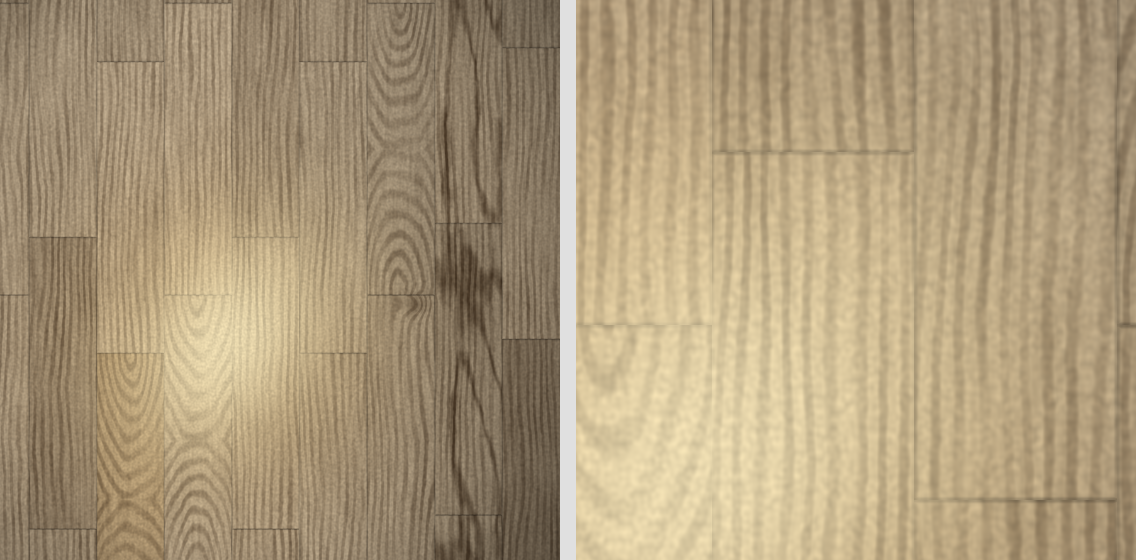
Left: the whole. Right: its middle third, enlarged.
Write a three.js fragment shader that draws this texture.

```glsl
// Oak strip floor: nine staggered columns of planks with warped growth rings,
// pores and dark veins, lit by a soft slanted pool of warm light.
// Each plank hashes its own tone and ring centre; rings are a distance field.
varying vec2 vUv;

vec2 hash2(vec2 p) {
  p = vec2(dot(p, vec2(127.1, 311.7)), dot(p, vec2(269.5, 183.3)));
  return fract(sin(p) * 43758.5) * 2.0 - 1.0;
}

float gradientNoise(vec2 p) {
  vec2 i = floor(p), f = fract(p);
  vec2 w = f * f * f * (f * (f * 6.0 - 15.0) + 10.0);
  vec2 e = vec2(0.0, 1.0);
  float a = dot(hash2(i), f);
  float b = dot(hash2(i + e.yx), f - e.yx);
  float c = dot(hash2(i + e.xy), f - e.xy);
  float d = dot(hash2(i + e.yy), f - e.yy);
  return mix(mix(a, b, w.x), mix(c, d, w.x), w.y);
}

// 1 on the plank at the given column and row, 0 elsewhere
float onPlank(vec2 id, float column, float row) {
  return 1.0 - step(0.5, distance(id, vec2(column, row)));
}

void main() {
  vec2 p = vUv;

  // Plank layout: joints step down the floor in groups of three columns
  float across = (p.x - 0.052) / 0.1207 + 1.0;
  float column = floor(across);
  float u = fract(across);
  float group = mod(column, 3.0);
  float start = group < 0.5 ? 0.006 : (group < 1.5 ? 0.424 : 0.11);
  start -= 0.025 * step(6.5, column);
  float down = (1.0 - p.y - start) / 0.521;
  float v = fract(down);
  vec2 id = vec2(column, floor(down));
  vec2 rnd = hash2(id + 3.7);

  // Plank kinds: arched figure, dark stain, heavy veins
  float figured = onPlank(id, 6.0, 0.0) + onPlank(id, 3.0, 1.0) + onPlank(id, 2.0, 1.0);
  float stained = onPlank(id, 1.0, 0.0) + onPlank(id, 8.0, 1.0);
  float veined = 1.0 - step(0.5, abs(column - 7.0));

  // Growth rings: centred on figured planks, far to one side on straight ones
  vec2 shift = id * 17.3;
  float side = (rnd.x < 0.0 ? -1.0 : 1.0) * (1.0 + abs(rnd.y));
  float dx = (u - 0.5 + side * (1.0 - figured)) * 0.1207;
  float fromEnd = 0.5 - abs(v - 0.5);
  float knot = exp(-dot((p - vec2(0.742, 0.457)) * vec2(38.0, 48.0),
                        (p - vec2(0.742, 0.457)) * vec2(38.0, 48.0)));
  float ring = length(vec2(dx * 74.0, fromEnd * mix(7.0, 15.0, figured)));
  ring += 1.5 * gradientNoise(p * vec2(11.0, 3.0) + shift);
  ring += 0.5 * gradientNoise(p * vec2(36.0, 9.0) + shift);
  ring += 0.12 * gradientNoise(p * vec2(90.0, 70.0)) + 1.6 * knot;
  float grain = smoothstep(0.25, 1.0, 0.5 + 0.5 * sin(6.2832 * ring));
  grain *= 0.62 + 0.9 * gradientNoise(p * vec2(24.0, 5.0) + shift.yx);

  // Fine fibres, small pores and broad tone changes
  float fibre = gradientNoise(p * vec2(170.0, 14.0) + shift);
  float pores = gradientNoise(p * vec2(150.0, 115.0));
  float speckle = gradientNoise(p * vec2(230.0, 210.0) + 40.0);
  float cloud = gradientNoise(p * vec2(9.0, 3.0) + shift + 8.0);

  // Long dark veins, strongest in one column
  float path = gradientNoise(vec2(p.x * 19.0 + p.y * 2.5, p.y * 4.0) + 21.0);
  path += 0.12 * gradientNoise(p * vec2(80.0, 25.0));
  float vein = (1.0 - smoothstep(0.0, 0.13, abs(path))) * (0.06 + 0.5 * veined);

  // Wood colour
  float shade = 0.5 * grain + 0.28 * fibre + 0.2 * pores + 0.16 * cloud;
  shade += vein + 0.45 * knot + 0.24 * stained + 0.08 * rnd.y;
  vec3 wood = mix(vec3(0.65, 0.58, 0.48), vec3(0.33, 0.26, 0.185), clamp(shade, -0.2, 1.1));
  wood *= 1.0 + 0.06 * rnd.x + 0.13 * speckle;
  wood *= mix(vec3(1.0), vec3(1.02, 0.96, 0.84), 0.7 * onPlank(id, 2.0, 1.0));

  // Seams between columns and butt joints at plank ends
  float seam = 1.0 - smoothstep(0.0004, 0.0026, min(u, 1.0 - u) * 0.1207);
  float joint = 1.0 - smoothstep(0.0004, 0.0026, min(v, 1.0 - v) * 0.521);
  seam *= 0.55 + 0.6 * gradientNoise(vec2(column * 5.3, p.y * 14.0));
  wood *= 1.0 - 0.28 * max(seam, joint * 0.8);

  // Falloff towards the right side and the corners
  wood *= 1.0 - 0.13 * smoothstep(0.55, 1.0, p.x);
  wood *= 1.0 - 0.22 * smoothstep(0.45, 0.8, distance(p, vec2(0.45, 0.5)));

  // Slanted light pool that washes out the grain, with a golden rim
  vec2 q = p - vec2(0.405, 0.39);
  float along = dot(q, vec2(0.64, 0.77));
  float over = dot(q, vec2(-0.77, 0.64));
  float glow = exp(-along * along / 0.044 - over * over / 0.024);
  float halo = exp(-dot(q, q) / 0.07);
  wood *= mix(vec3(1.0), vec3(1.06, 1.0, 0.86), halo);
  vec3 light = vec3(0.95, 0.89, 0.72) * (1.0 - 0.1 * grain + 0.1 * speckle);
  gl_FragColor = vec4(mix(wood, light, 0.88 * glow), 1.0);
}
```
